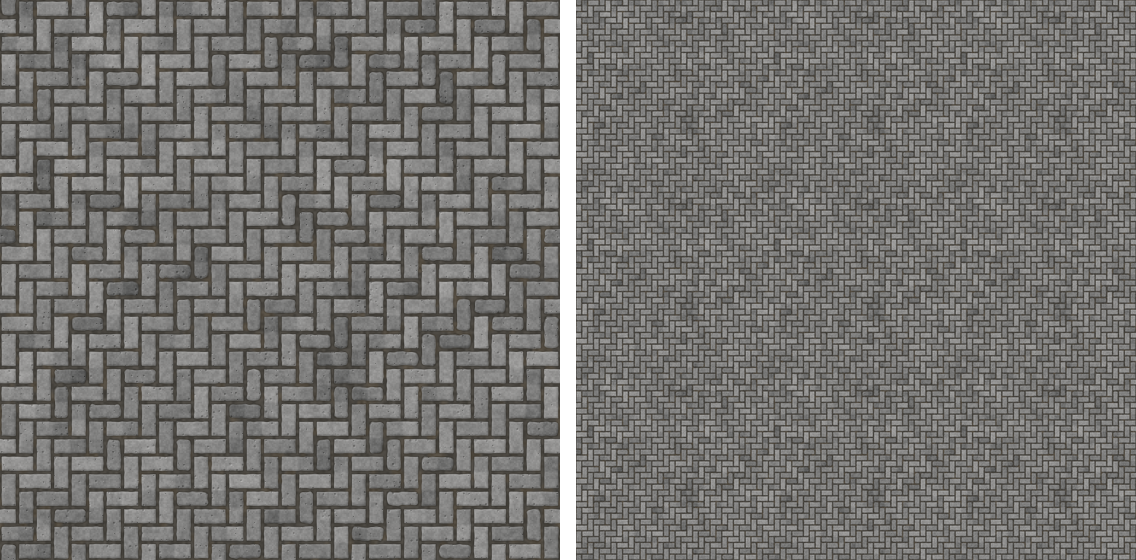
Left: one tile. Right: repeated 3 by 3.
Write a three.js fragment shader that draws this texture.

```glsl
// Grey stone pavers in a herringbone bond, 32 brick widths across and down.
// Each point finds its brick from the diagonal cell index; a rounded box
// distance shapes it, and wrapping noise adds grain, pits, wear and grout.

varying vec2 vUv;

const float CELLS = 32.0;
const vec2 BRICK_HALF = vec2(0.905, 0.405);
const vec2 LIGHT_DIR = vec2(-0.6, 0.8);
const vec3 GROUT_DARK = vec3(0.205, 0.195, 0.175);
const vec3 GROUT_PALE = vec3(0.325, 0.31, 0.285);
const vec3 STONE_DARK = vec3(0.455, 0.455, 0.452);
const vec3 STONE_PALE = vec3(0.61, 0.607, 0.602);

float hash(vec2 p) {
  return fract(sin(dot(p, vec2(12.99, 78.23))) * 43758.5);
}

// Value noise that wraps after a whole number of cells
float noise(vec2 uv, vec2 period) {
  vec2 p = uv * period;
  vec2 i = floor(p);
  vec2 f = p - i;
  f = f * f * (3.0 - 2.0 * f);
  vec2 a = mod(i, period);
  vec2 b = mod(i + 1.0, period);
  return mix(mix(hash(a), hash(vec2(b.x, a.y)), f.x),
             mix(hash(vec2(a.x, b.y)), hash(b), f.x), f.y);
}

float roundedBox(vec2 p, vec2 halfSize, float radius) {
  vec2 q = abs(p) - halfSize + radius;
  return length(max(q, 0.0)) + min(max(q.x, q.y), 0.0) - radius;
}

// Returns the position from the brick centre (xy) and the brick id (zw)
vec4 herringbone(vec2 p, out bool upright) {
  vec2 cell = floor(p);
  float k = mod(cell.x + cell.y + 3.0, 4.0);
  upright = k > 1.5;
  vec2 origin = cell - (upright ? vec2(0.0, k - 2.0) : vec2(k, 0.0));
  vec2 centre = origin + (upright ? vec2(0.5, 1.0) : vec2(1.0, 0.5));
  return vec4(p - centre, mod(origin, CELLS));
}

// Small scattered hollows: positive in the hollow, negative on its lit rim
float pits(vec2 uv, float count, float chance) {
  vec2 p = uv * count;
  vec2 cell = mod(floor(p), count);
  vec2 centre = 0.3 + 0.4 * vec2(hash(cell + 3.1), hash(cell + 7.7));
  vec2 q = fract(p) - centre;
  float radius = mix(0.1, 0.24, hash(cell + 11.3));
  float present = step(hash(cell + 19.9), chance);
  float hollow = 1.0 - smoothstep(radius * 0.4, radius * 1.2, length(q));
  float rim = 1.0 - smoothstep(radius * 0.4, radius * 1.2,
                             length(q + LIGHT_DIR * radius));
  return present * (hollow - 0.45 * rim);
}

vec3 stoneColor(vec2 uv, vec2 id, float along, float worn) {
  float tone = 0.22 + 0.62 * hash(id + 0.37);
  tone += 0.3 * (noise(uv, vec2(16.0)) - 0.5);
  // Some bricks carry a darker stain over one end
  float side = hash(id + 5.3) < 0.5 ? -1.0 : 1.0;
  float stained = step(0.7, hash(id + 8.1));
  tone -= 0.38 * stained * smoothstep(-0.06, 0.1, along * side);
  tone -= 0.38 * worn;
  vec3 color = mix(STONE_DARK, STONE_PALE, tone);
  float grain = 0.045 * (noise(uv, vec2(64.0)) - 0.5)
              + 0.06 * (noise(uv, vec2(160.0)) - 0.5)
              + 0.065 * (noise(uv, vec2(384.0)) - 0.5);
  return color + grain - 0.13 * pits(uv, 96.0, 0.2);
}

vec3 groutColor(vec2 uv, float dist) {
  float pale = smoothstep(0.0, 0.11, dist) * 0.45
             + 0.65 * noise(uv, vec2(192.0)) - 0.05;
  vec3 color = mix(GROUT_DARK, GROUT_PALE, pale);
  float earth = smoothstep(0.6, 0.9, noise(uv, vec2(48.0)));
  return color + earth * vec3(0.035, 0.02, 0.0);
}

void main() {
  bool upright;
  vec4 brick = herringbone(vUv * CELLS, upright);
  vec2 local = brick.xy;
  vec2 id = brick.zw;

  // Outline, with rounder and rougher edges on the worn bricks
  float worn = step(0.87, hash(id + 2.9));
  vec2 halfSize = (upright ? BRICK_HALF.yx : BRICK_HALF) - 0.02 * worn;
  float radius = mix(0.05, 0.2, worn);
  float rough = noise(vUv, vec2(128.0)) - 0.5;
  float dist = roundedBox(local, halfSize, radius)
             + rough * mix(0.045, 0.09, worn);

  // Bevel lit from the upper left
  float facing = roundedBox(local + LIGHT_DIR * 0.05, halfSize, radius)
               - roundedBox(local - LIGHT_DIR * 0.05, halfSize, radius);
  float bevel = smoothstep(-0.15, -0.04, dist);

  vec3 stone = stoneColor(vUv, id, upright ? local.y : local.x, worn);
  stone += bevel * (facing * 0.75 - 0.015);
  float cover = 1.0 - smoothstep(-0.05, 0.045, dist);
  vec3 color = mix(groutColor(vUv, dist), stone, cover);
  gl_FragColor = vec4(color, 1.0);
}
```
